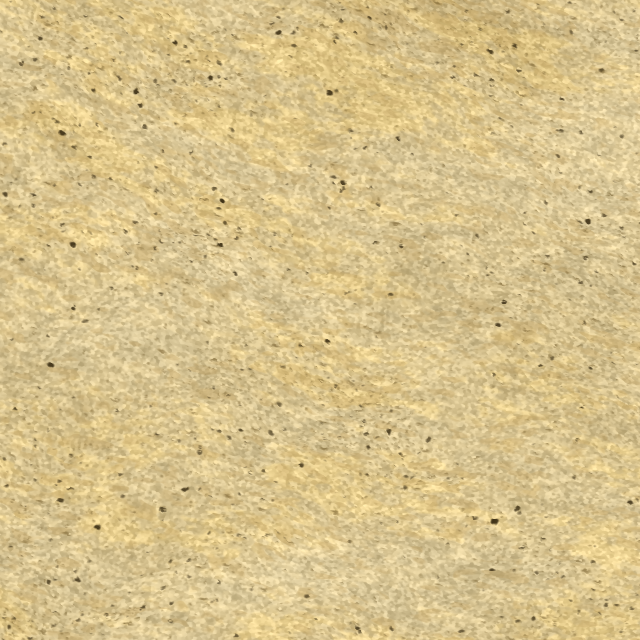
A three.js fragment shader for this texture:

```glsl
varying vec2 vUv;

// Colours
const vec3 CREAM = vec3(0.866, 0.787, 0.587);
const vec3 GOLD_SHIFT = vec3(0.024, 0.004, -0.050);
const vec3 GREY_SHIFT = vec3(-0.012, -0.002, 0.016);
const vec3 OCHRE = vec3(0.70, 0.58, 0.34);
const vec3 BROWN = vec3(0.45, 0.36, 0.17);
const vec3 MINERAL = vec3(0.22, 0.17, 0.07);

// Tone contrast, from broad clouds to fine grain
const float CLOUD_TONE = 0.055;
const float STREAK_TONE = 0.065;
const float MOTTLE_TONE = 0.095;
const float GRAIN_TONE = 0.185;

// Layout
const float SLOPE_LOW = 0.20;
const float SLOPE_GAIN = 0.15;
const float SPECK_BLUR = 0.0018;
const float SPECK_ROUGHNESS = 0.005;
const float CLUSTERING = 1.1;

vec2 hash2(vec2 p) {
  vec3 h = fract(p.xyx * vec3(0.1031, 0.1030, 0.0973));
  h += dot(h, h.yzx + 33.33);
  return fract((h.xx + h.yz) * h.zy);
}

// Cellular noise: random cell values blended by distance, centred on zero
float cellNoise(vec2 p) {
  vec2 cell = floor(p);
  float total = 0.0;
  float weights = 0.0;
  for (int j = -1; j <= 1; j++) {
    for (int i = -1; i <= 1; i++) {
      vec2 id = cell + vec2(float(i), float(j));
      vec2 d = p - id - hash2(id);
      float w = exp(-5.0 * dot(d, d));
      total += w * hash2(id + 71.7).x;
      weights += w;
    }
  }
  return total / max(weights, 1e-5) - 0.5;
}

// Layered sines: where minerals gather along the flow
float cluster(vec2 p) {
  float broad = sin(p.x * 7.0 + 2.0 * sin(p.y * 8.0 + 1.0));
  float bands = sin(p.y * 19.0 + 2.2 * sin(p.x * 7.0 + 2.0));
  float detail = sin(p.x * 23.0 - p.y * 31.0 + 2.0 * sin(p.y * 37.0));
  return 0.55 * broad + 0.5 * bands + 0.55 * detail;
}

// Scattered soft dots, stretched along the flow
float specks(vec2 p, float cells, float radius, float stretch, float density) {
  vec2 cell = floor(p * cells);
  float mark = 0.0;
  for (int j = -1; j <= 1; j++) {
    for (int i = -1; i <= 1; i++) {
      vec2 id = cell + vec2(float(i), float(j));
      vec2 center = (id + hash2(id + cells)) / cells;
      vec2 traits = hash2(id + cells * 1.7 + 19.0);
      float present = step(traits.x, density * exp(CLUSTERING * cluster(center)));
      vec2 d = (p - center) / vec2(stretch, 1.0);
      float size = radius * mix(0.55, 1.35, traits.y * traits.y);
      float spot = 1.0 - smoothstep(size - SPECK_BLUR, size + SPECK_BLUR, length(d));
      mark = max(mark, present * spot * mix(0.5, 1.0, traits.y));
    }
  }
  return mark;
}

void main() {
  // Flow falls to the right, steeper near the top
  vec2 flow = vec2(vUv.x - 0.25 * vUv.y,
                   vUv.y + vUv.x * (SLOPE_LOW + SLOPE_GAIN * vUv.y));
  vec2 bent = flow;
  bent.y += 0.008 * sin(flow.x * 9.0 + flow.y * 7.0)
          + 0.003 * sin(flow.x * 27.0 - flow.y * 19.0);

  // Stone body
  float cloud = cellNoise(bent * vec2(3.0, 7.0) + 5.0);
  float streak = cellNoise(bent * vec2(17.0, 48.0) + 31.0);
  float mottle = cellNoise(bent * vec2(70.0, 120.0) + 57.0);
  float grain = cellNoise(bent * vec2(200.0, 250.0) + 83.0);
  float tone = CLOUD_TONE * cloud + STREAK_TONE * streak
             + MOTTLE_TONE * mottle + GRAIN_TONE * grain;
  vec3 color = CREAM + tone;

  // Warm and cool drifts, golden towards the upper left
  float upper = smoothstep(0.75, 1.05, flow.y);
  float left = 1.0 - smoothstep(0.2, 0.8, vUv.x);
  float hue = 0.7 * cellNoise(bent * vec2(5.0, 13.0) + 113.0)
            + 0.5 * streak + 0.4 * mottle + 0.3 * upper * left;
  color += GOLD_SHIFT * smoothstep(0.0, 0.4, hue);
  color += GREY_SHIFT * smoothstep(0.0, 0.4, -hue);

  // Ochre wisps, denser along the top edge
  float gather = cluster(bent);
  float wisp = cellNoise(bent * vec2(36.0, 100.0) + 151.0) + 0.6 * mottle;
  float topStain = smoothstep(1.10, 1.26, flow.y) * (1.0 - smoothstep(0.7, 1.0, vUv.x));
  float stain = smoothstep(0.08, 0.45, wisp + 0.05 * gather + 0.12 * topStain);
  color = mix(color, OCHRE, 0.36 * stain + 0.10 * topStain);

  // Mineral flecks and dots with rough outlines
  vec2 rough = bent + SPECK_ROUGHNESS * vec2(mottle, grain);
  color = mix(color, BROWN, 0.45 * specks(rough, 105.0, 0.0014, 1.4, 0.15));
  color = mix(color, BROWN, 0.60 * specks(rough, 33.0, 0.0018, 2.8, 0.14));
  color = mix(color, MINERAL, 0.66 * specks(rough, 47.0, 0.0022, 1.4, 0.14));
  color = mix(color, MINERAL, 0.90 * specks(rough, 23.0, 0.0030, 1.25, 0.16));

  gl_FragColor = vec4(clamp(color, 0.0, 1.0), 1.0);
}
```
